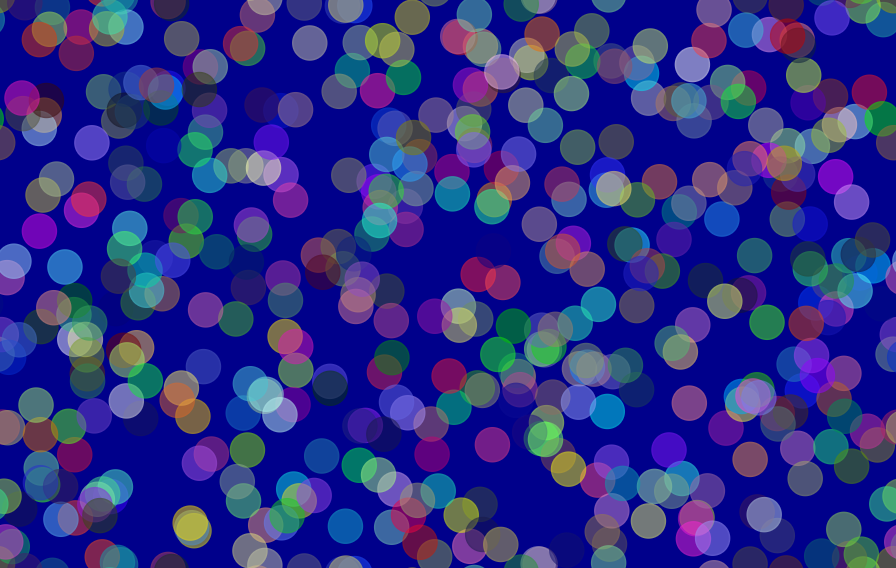
A WebGL 2 fragment shader for this background:

```glsl
#version 300 es
precision highp float;
// Translucent confetti: equal discs of random colour scattered on deep blue.
// Several randomly shifted cell grids hold one jittered disc per cell; the
// discs are blended in a fixed order, and cell ids wrap so the canvas tiles.

uniform vec2 u_resolution;
out vec4 fragColor;

// Three random values in 0..1 from an integer cell and a seed
vec3 hash3(vec2 cell, int seed) {
    uvec3 v = uvec3(uvec2(cell), uint(seed)) * 1664525u + 1013904223u;
    v += v.yzx * v.zxy;
    v ^= v >> 16u;
    v += v.yzx * v.zxy;
    return vec3(v >> 8u) / 16777216.0;
}

void main() {
    const vec2 grid = vec2(8.0, 5.0);
    const float radius = 0.0312;               // in canvas heights
    float pixel = 1.0 / u_resolution.y;
    vec2 cellSize = vec2(u_resolution.x / u_resolution.y, 1.0) / grid;
    vec2 uv = gl_FragCoord.xy / u_resolution;
    vec3 color = vec3(0.0, 0.0, 0.545);

    for (int layer = 0; layer < 12; layer++) {
        // Shift each grid so that the cell borders never line up
        vec2 p = uv * grid + hash3(vec2(31.0, 17.0), layer).xy * grid;
        vec2 base = floor(p - 0.5);

        // The four nearest cells cover every disc that can reach this point
        for (int i = 0; i < 4; i++) {
            vec2 cell = base + vec2(i & 1, i >> 1);
            vec2 id = mod(cell, grid);
            vec3 place = hash3(id, layer + 40);
            if (place.z < 0.08) continue;      // leave some cells empty

            float edge = length((p - cell - place.xy) * cellSize) - radius;
            float cover = clamp(0.5 - edge / pixel, 0.0, 1.0);
            float rim = 0.08 * smoothstep(-0.004, -0.001, edge);
            color = mix(color, hash3(id, layer + 90), cover * (0.5 + rim));
        }
    }
    fragColor = vec4(color, 1.0);
}
```
